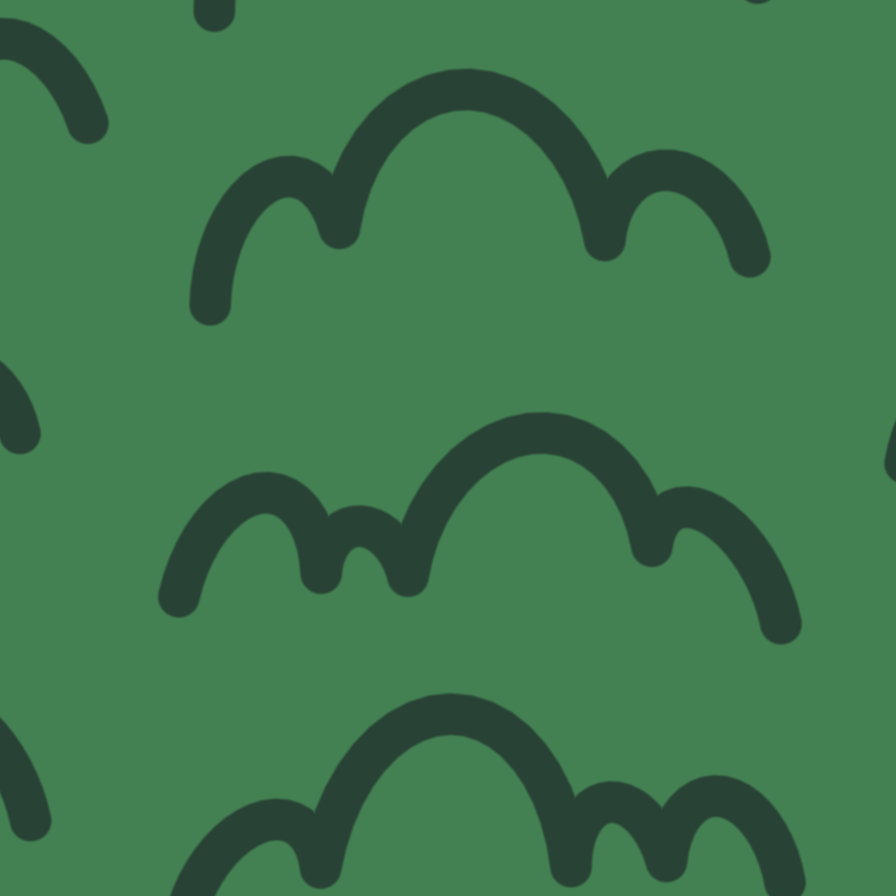
Reproduce this pattern procedurally as a WebGL 2 fragment shader.

```glsl
#version 300 es
precision highp float;

uniform vec2 u_resolution;
out vec4 fragColor;

#define CELL vec2(0.80, 0.345)
#define ORIGIN vec2(0.14, 0.215)
#define JITTER vec2(0.02, 0.035)
#define STROKE_RADIUS 0.0232
#define EDGE_SOFTNESS 0.0022
#define ARCH_STEPS 20
#define SEED 7.0

const float PI = 3.14159265;
const vec3 LEAF_GREEN = vec3(0.262, 0.504, 0.322);
const vec3 DEEP_GREEN = vec3(0.158, 0.261, 0.206);

float hash(vec2 cell, float salt) {
    vec3 q = fract(vec3(cell, salt + SEED) * vec3(0.1031, 0.1030, 0.0973));
    q += dot(q, q.yzx + 33.33);
    return fract((q.x + q.y) * q.z);
}

float segmentDistance(vec2 p, vec2 a, vec2 b) {
    vec2 ab = b - a;
    float t = clamp(dot(p - a, ab) / dot(ab, ab), 0.0, 1.0);
    return length(p - a - ab * t);
}

// Point on a leaning half ellipse from a to b, with slightly splayed feet
vec2 archPoint(vec2 a, vec2 b, float height, float lean, float t) {
    float foot = 0.07 * PI;
    float angle = mix(foot, PI - foot, t);
    float along = 0.5 - 0.5 * cos(angle) / cos(foot);
    float lift = (sin(angle) - sin(foot)) / (1.0 - sin(foot));
    return mix(a, b, along) + height * lift * vec2(lean, 1.0);
}

float archDistance(vec2 p, vec2 a, vec2 b, float height, float lean) {
    float dist = 1.0;
    vec2 previous = a;
    for (int i = 1; i <= ARCH_STEPS; i++) {
        vec2 next = archPoint(a, b, height, lean, float(i) / float(ARCH_STEPS));
        dist = min(dist, segmentDistance(p, previous, next));
        previous = next;
    }
    return dist;
}

// Widths: medium first arch, wide second, then one medium or two small ones
float archWidth(vec2 cell, int index, bool longCloud) {
    float r = hash(cell, 10.0 + float(index));
    if (index == 0) return mix(0.14, 0.18, r);
    if (index == 1) return mix(0.27, 0.31, r);
    if (index == 2) return longCloud ? mix(0.09, 0.11, r) : mix(0.13, 0.17, r);
    return mix(0.13, 0.16, r);
}

// Chain of arches whose feet meet at shared joints
float cloudDistance(vec2 p, vec2 cell) {
    bool longCloud = hash(cell, 1.0) > 0.5;
    int count = longCloud ? 4 : 3;
    if (hash(cell, 2.0) > 0.7) p.x = -p.x;

    float total = 0.0;
    for (int i = 0; i < count; i++) total += archWidth(cell, i, longCloud);

    float dist = 1.0;
    vec2 a = vec2(-0.5 * total, -mix(0.06, 0.11, hash(cell, 3.0)));
    for (int i = 0; i < count; i++) {
        float r = hash(cell, 20.0 + float(i));
        float width = archWidth(cell, i, longCloud);
        float jointY = i == 0 ? 0.0 : a.y - mix(-0.01, longCloud ? 0.04 : 0.09, r);
        vec2 b = vec2(a.x + width, jointY);
        float height = width * mix(0.52, 0.67, hash(cell, 30.0 + float(i)));
        float lean = mix(-0.2, 0.2, hash(cell, 40.0 + float(i)));
        if (length(p - 0.5 * (a + b)) < width + 0.12) {
            dist = min(dist, archDistance(p, a, b, height, lean));
        }
        a = b;
    }
    return dist;
}

// Jittered columns of clouds, every other column raised by half a row
float patternDistance(vec2 p) {
    float dist = 1.0;
    float column = floor(p.x / CELL.x);
    for (int i = -1; i <= 1; i++) {
        float x = column + float(i);
        float raise = 0.5 * mod(x, 2.0);
        float row = floor(p.y / CELL.y - raise);
        for (int j = -1; j <= 1; j++) {
            vec2 cell = vec2(x, row + float(j));
            vec2 jitter = JITTER * (vec2(hash(cell, 5.0), hash(cell, 6.0)) - 0.5);
            vec2 anchor = (cell + vec2(0.5, 0.5 + raise)) * CELL + jitter;
            if (length(p - anchor) < 0.52) {
                dist = min(dist, cloudDistance(p - anchor, cell));
            }
        }
    }
    return dist;
}

void main() {
    vec2 uv = gl_FragCoord.xy / u_resolution.y;
    float edge = max(EDGE_SOFTNESS, 0.75 / u_resolution.y);
    float dist = patternDistance(uv - ORIGIN) - STROKE_RADIUS;
    float ink = 1.0 - smoothstep(-edge, edge, dist);
    fragColor = vec4(mix(LEAF_GREEN, DEEP_GREEN, ink), 1.0);
}
```
